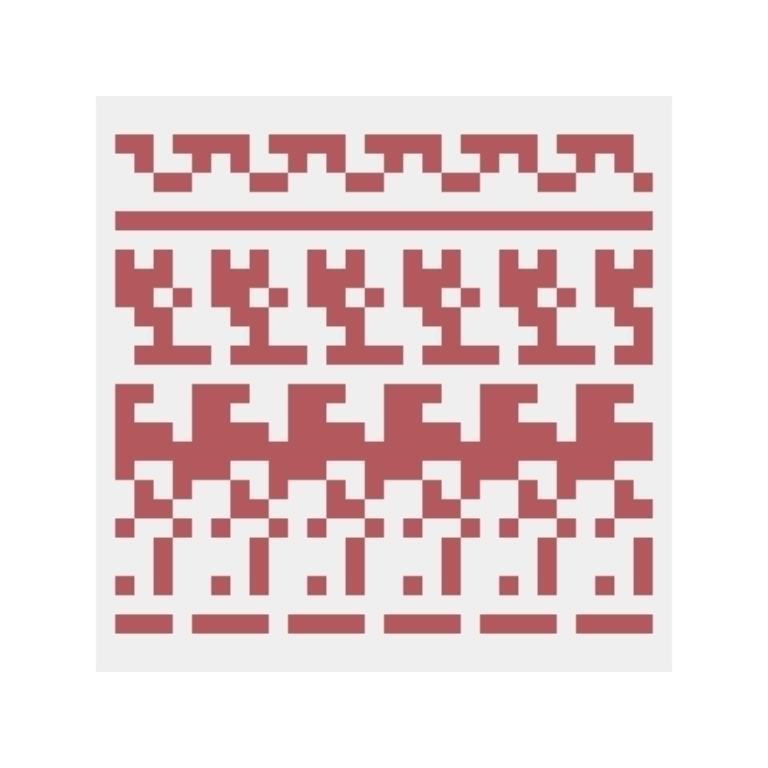
This pattern is drawn by a three.js fragment shader. Its source:

```glsl
// Cross-stitch style border: red stepped motifs in bands on a pale grey panel.
varying vec2 vUv;

const float GRID = 40.0;                    // cells across the canvas
const vec2 ORIGIN = vec2(6.0, 7.0);         // lower left cell of the motifs
const vec2 EXTENT = vec2(28.0, 26.0);       // motif area in cells
const float PERIOD = 5.0;                   // cells per repeat
const float PANEL_HALF = 15.0;              // half the panel side in cells
const float EDGE = 0.09;                    // edge softness in cells
const float BLEED = 0.5;                    // dye bleed width in cells
const vec3 WHITE = vec3(1.0);
const vec3 PAPER = vec3(0.937);
const vec3 RED = vec3(0.70, 0.347, 0.362);

// Block of cells repeated across: first column, width, bottom row, height.
float block(vec2 cell, float col, float width, float row, float height) {
  float across = step(mod(cell.x - col + 0.5, PERIOD), width);
  float up = step(row, cell.y + 0.5) * step(cell.y + 0.5, row + height);
  return across * up;
}

float hooks(vec2 c) {
  return block(c, 2.0, 2.0, 0.0, 1.0) + block(c, 1.0, 1.0, 1.0, 1.0)
       + block(c, 4.0, 1.0, 1.0, 1.0) + block(c, 3.0, 4.0, 2.0, 1.0);
}

float figures(vec2 c) {
  return block(c, 1.0, 4.0, 0.0, 1.0) + block(c, 2.0, 1.0, 1.0, 2.0)
       + block(c, 1.0, 1.0, 2.0, 3.0) + block(c, 0.0, 1.0, 3.0, 3.0)
       + block(c, 2.0, 1.0, 4.0, 2.0) + block(c, 3.0, 1.0, 3.0, 1.0);
}

float waves(vec2 c) {
  return block(c, 3.0, 3.0, 0.0, 1.0) + block(c, 0.0, 5.0, 1.0, 1.0)
       + block(c, 4.0, 4.0, 2.0, 1.0) + block(c, 4.0, 2.0, 3.0, 2.0)
       + block(c, 1.0, 1.0, 4.0, 1.0);
}

float sprigs(vec2 c) {
  return block(c, 0.0, 1.0, 0.0, 1.0) + block(c, 2.0, 1.0, 0.0, 3.0)
       + block(c, 0.0, 1.0, 3.0, 1.0) + block(c, 3.0, 1.0, 3.0, 1.0)
       + block(c, 1.0, 2.0, 4.0, 1.0) + block(c, 1.0, 1.0, 5.0, 1.0)
       + block(c, 3.0, 1.0, 5.0, 1.0);
}

// 1 where a whole cell is red; bands are stacked from the bottom up.
float stitch(vec2 cell) {
  float dashes = block(cell, 4.0, 4.0, 0.0, 1.0);
  float bar = block(cell, 0.0, 5.0, 21.0, 1.0);
  float bands = dashes + sprigs(cell - vec2(0.0, 2.0))
              + waves(cell - vec2(0.0, 8.0)) + figures(cell - vec2(0.0, 14.0))
              + bar + hooks(cell - vec2(0.0, 23.0));
  vec2 inside = step(vec2(0.0), cell) * step(cell + 1.0, EXTENT);
  return min(bands, 1.0) * inside.x * inside.y;
}

// Blends the four nearest cells over a ramp of the given width.
float coverage(vec4 corners, vec2 position, float width) {
  vec2 w = clamp((position - 0.5) / width + 0.5, 0.0, 1.0);
  return mix(mix(corners.x, corners.y, w.x), mix(corners.z, corners.w, w.x), w.y);
}

float luma(vec3 color) {
  return dot(color, vec3(0.299, 0.587, 0.114));
}

// Crisp brightness with a softer spread of hue around each edge.
vec3 dyed(float crisp, float soft) {
  vec3 tint = mix(PAPER, RED, soft);
  return tint + luma(mix(PAPER, RED, crisp)) - luma(tint);
}

float panel(vec2 p, float halfSide) {
  vec2 d = abs(p - 0.5 * GRID) - halfSide;
  return 1.0 - smoothstep(-0.5 * EDGE, 0.5 * EDGE, max(d.x, d.y));
}

void main() {
  vec2 p = vUv * GRID;
  vec2 q = p - ORIGIN - 0.5;
  vec2 cell = floor(q);
  vec2 position = fract(q);
  vec4 corners = vec4(stitch(cell), stitch(cell + vec2(1.0, 0.0)),
                      stitch(cell + vec2(0.0, 1.0)), stitch(cell + 1.0));
  vec3 cloth = dyed(coverage(corners, position, EDGE),
                    coverage(corners, position, BLEED));
  gl_FragColor = vec4(mix(WHITE, cloth, panel(p, PANEL_HALF)), 1.0);
}
```
